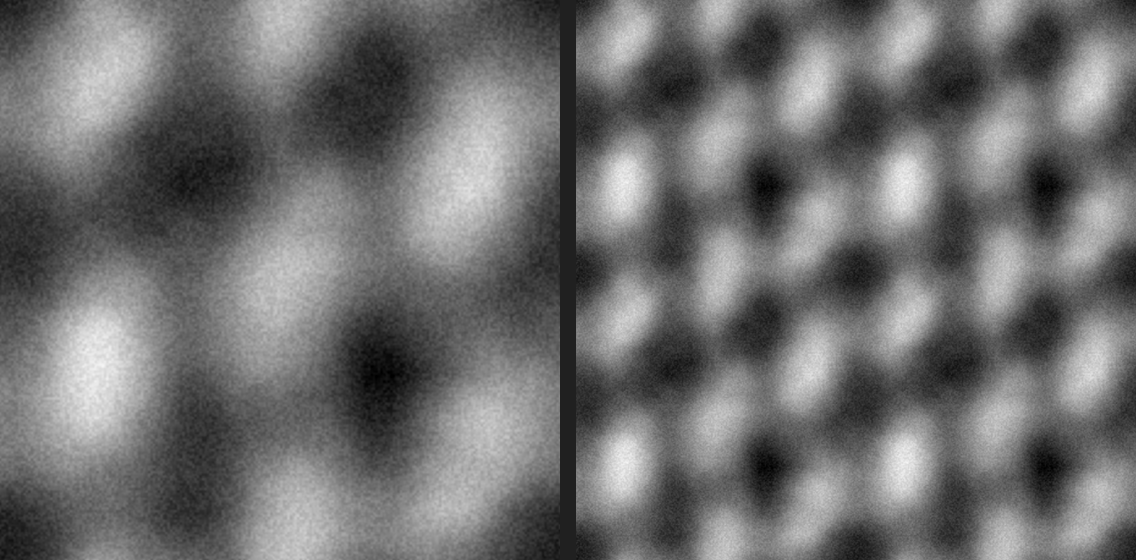
Left, the tile; right, the same tile 2 across and 2 down.
Write a Shadertoy shader that draws this texture.

```glsl
// Soft grey clouds: slanted bright and dark blobs on a loose skewed lattice.
// Crossed plane waves with whole frequencies set the lattice, value noise
// that wraps bends and mottles it, and a fine soft grain covers everything.

const float TAU = 6.2831853;

const float MEAN_GREY = 0.435;
const vec2 BLOB_CENTER = vec2(0.508, 0.515);

// Whole-number wave frequencies and their strengths
const vec2 COLUMN_WAVE = vec2(3.0, 0.0);
const vec2 SLANT_WAVE = vec2(-1.0, 2.0);
const vec2 NARROWING_WAVE = COLUMN_WAVE - SLANT_WAVE;
const float COLUMN_GAIN = 0.145;
const float SLANT_GAIN = 0.2;
const float NARROWING_GAIN = 0.03;

const float WARP_CELLS = 4.0;
const float WARP_AMOUNT = 0.03;

const float MOTTLE_CELLS = 6.0;
const float MOTTLE_GAIN = 0.2;
const int MOTTLE_OCTAVES = 3;

const float COARSE_GRAIN_CELLS = 173.0;
const float FINE_GRAIN_CELLS = 229.0;
const float GRAIN_GAIN = 0.076;

// Integer hash to 0..1
float hash(vec2 cell, uint seed) {
    uvec2 c = uvec2(cell);
    uint h = c.x * 1597u + c.y * 51749u + seed * 7919u;
    h = (h ^ (h >> 16)) * 73244475u;
    h = (h ^ (h >> 15)) * 41729u;
    h = (h ^ (h >> 16)) * 73244475u;
    h ^= h >> 16;
    return float(h & 65535u) / 65535.0;
}

// Value noise in -0.5..0.5 that wraps after a whole number of cells
float wrappedNoise(vec2 uv, float cells, uint seed) {
    vec2 p = uv * cells;
    vec2 cell = floor(p);
    vec2 f = p - cell;
    f = f * f * (3.0 - 2.0 * f);
    vec2 lo = mod(cell, cells);
    vec2 hi = mod(cell + 1.0, cells);
    float bottom = mix(hash(lo, seed), hash(vec2(hi.x, lo.y), seed), f.x);
    float top = mix(hash(vec2(lo.x, hi.y), seed), hash(hi, seed), f.x);
    return mix(bottom, top, f.y) - 0.5;
}

// Slanted lattice of bright and dark blobs
float blobLattice(vec2 uv) {
    vec2 p = (uv - BLOB_CENTER) * TAU;
    return COLUMN_GAIN * cos(dot(COLUMN_WAVE, p))
         + SLANT_GAIN * cos(dot(SLANT_WAVE, p))
         + NARROWING_GAIN * cos(dot(NARROWING_WAVE, p));
}

// Cloudy variation over a few octaves
float mottle(vec2 uv) {
    float sum = 0.0;
    float gain = MOTTLE_GAIN;
    float cells = MOTTLE_CELLS;
    for (int i = 0; i < MOTTLE_OCTAVES; i++) {
        sum += gain * wrappedNoise(uv, cells, uint(i) + 3u);
        gain *= 0.5;
        cells *= 2.0;
    }
    return sum;
}

float grain(vec2 uv) {
    return GRAIN_GAIN * (wrappedNoise(uv, COARSE_GRAIN_CELLS, 11u)
                       + wrappedNoise(uv, FINE_GRAIN_CELLS, 12u));
}

void mainImage(out vec4 fragColor, in vec2 fragCoord) {
    vec2 uv = fragCoord / iResolution.xy;

    // Bend the lattice so that no two blobs are alike
    vec2 warp = vec2(wrappedNoise(uv, WARP_CELLS, 1u),
                     wrappedNoise(uv, WARP_CELLS, 2u));

    float grey = MEAN_GREY + blobLattice(uv + WARP_AMOUNT * warp)
               + mottle(uv) + grain(uv);
    fragColor = vec4(vec3(clamp(grey, 0.0, 1.0)), 1.0);
}
```
